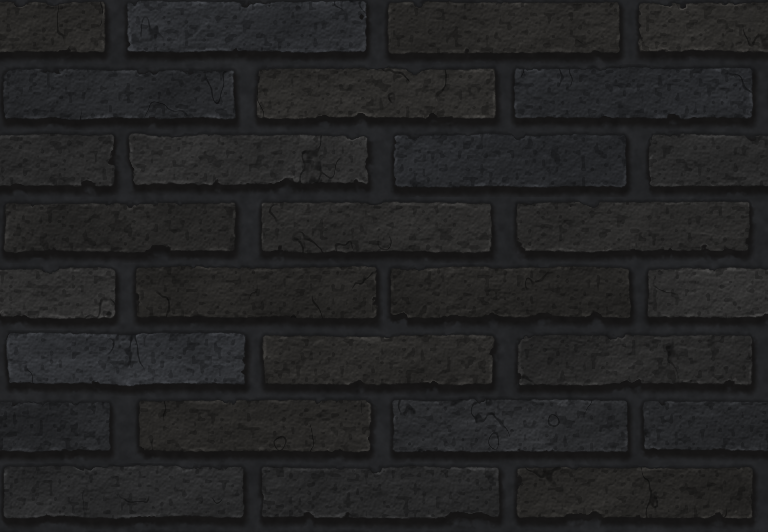
A Shadertoy shader for this texture:

```glsl
// A dark charcoal brick wall: eight courses of three long bricks in running bond.
// Each brick is a rounded box with noise-worn edges, lit from above, and casts
// a soft shadow on the recessed mortar. Lengths are in canvas heights.

const vec2 GRID = vec2(3.0, 8.0);            // bricks across, courses down
const float CENTRE_Y = 0.45;                 // brick centre inside its course
const vec2 JOINT = vec2(0.040, 0.031);       // mortar widths
const vec3 WARM = vec3(0.156, 0.152, 0.146);
const vec3 COOL = vec3(0.163, 0.168, 0.178);
const vec3 MORTAR = vec3(0.138, 0.141, 0.148);
const vec3 SHADOW = vec3(0.078, 0.074, 0.073);

float hash(vec2 p) {
    vec3 q = fract(p.xyx * vec3(0.1031, 0.1030, 0.0973));
    q += dot(q, q.yzx + 33.33);
    return fract((q.x + q.y) * q.z);
}

float noise(vec2 p) {
    vec2 i = floor(p), f = fract(p);
    f = f * f * (3.0 - 2.0 * f);
    float below = mix(hash(i), hash(i + vec2(1.0, 0.0)), f.x);
    float above = mix(hash(i + vec2(0.0, 1.0)), hash(i + vec2(1.0, 1.0)), f.x);
    return mix(below, above, f.y);
}

float fbm(vec2 p) {
    float sum = 0.0, gain = 0.5;
    for (int i = 0; i < 4; i++) {
        sum += gain * noise(p);
        p = mat2(1.6, 1.2, -1.2, 1.6) * p + 7.3;
        gain *= 0.5;
    }
    return sum / 0.9375;
}

// Signed distance to a rounded box whose outline is worn by noise.
float brickDistance(vec2 p, vec2 halfSize, vec2 seed) {
    const float radius = 0.006;
    vec2 q = abs(p) - halfSize + radius;
    float box = length(max(q, 0.0)) + min(max(q.x, q.y), 0.0) - radius;
    float bow = (noise(p * 13.0 + seed) - 0.5) * 0.005;
    float chips = smoothstep(0.60, 0.85, fbm(p * 30.0 + seed)) * 0.011;
    float grit = (fbm(p * 95.0 + seed) - 0.5) * 0.005;
    return box + bow + chips + grit;
}

// Surface height: broad flakes, grain and fine grit.
float relief(vec2 p, vec2 seed) {
    float flakes = smoothstep(0.42, 0.58, fbm(p * vec2(14.0, 24.0) + seed));
    return flakes * 0.28 + fbm(p * 55.0 + seed) * 0.65 + noise(p * 230.0 + seed) * 0.22;
}

// Thin wandering lines where a noise field crosses its middle value.
float cracks(vec2 p, vec2 seed) {
    float ridge = abs(fbm(p * vec2(11.0, 7.0) + seed + 40.0) - 0.5);
    float breaks = smoothstep(0.50, 0.65, noise(p * 15.0 + seed + 9.0));
    return (1.0 - smoothstep(0.003, 0.014, ridge)) * breaks;
}

vec3 brickColour(vec2 p, float d, vec2 id, vec2 seed) {
    vec2 towardLight = vec2(-0.001, 0.0025);
    float slope = relief(p, seed) - relief(p + towardLight, seed);
    float stain = fbm(p * vec2(9.0, 16.0) + seed + 21.0);
    float pits = smoothstep(0.66, 0.82, noise(p * 120.0 + seed));

    vec3 col = mix(WARM, COOL, smoothstep(0.2, 0.8, hash(id + 5.7)));
    col *= mix(0.88, 1.12, hash(id + 2.3)) * mix(0.82, 1.20, stain);
    col *= 1.0 + clamp(slope * 1.1, -0.28, 0.38);
    col *= 1.0 - 0.22 * pits;
    col *= 1.0 - 0.38 * cracks(p, seed) * step(0.45, hash(id + 8.1));

    // Worn rim: a pale broken arris inside a darker outer edge.
    float rim = smoothstep(-0.008, -0.003, d);
    float wear = smoothstep(0.40, 0.70, fbm(p * 42.0 + seed + 3.0));
    col *= 1.0 + rim * (0.38 * wear - 0.06);
    return col * mix(1.0, 0.72, smoothstep(-0.002, 0.001, d));
}

vec3 mortarColour(vec2 p, float d, float shade) {
    float grain = fbm(p * 70.0);
    vec3 col = MORTAR * mix(0.82, 1.16, grain) * mix(0.92, 1.08, fbm(p * 9.0));
    col *= mix(0.74, 1.0, smoothstep(0.0, 0.008, d));
    return mix(col, SHADOW * mix(0.85, 1.15, grain), shade);
}

void mainImage(out vec4 fragColor, in vec2 fragCoord) {
    vec2 uv = fragCoord / iResolution.xy;
    float pixel = 1.0 / iResolution.y;
    vec2 cell = vec2(iResolution.x / iResolution.y, 1.0) / GRID;

    // Courses are counted from the top; alternate ones shift by half a brick.
    vec2 g = vec2(uv.x, 1.0 - uv.y) * GRID + vec2(0.0, 0.044);
    float course = floor(g.y);
    float isEven = 1.0 - mod(course, 2.0);
    g.x += isEven * 0.52 + (hash(vec2(course, 17.0)) - 0.5) * 0.05;
    vec2 id = mod(floor(g), GRID);
    vec2 seed = 60.0 * vec2(hash(id + 0.5), hash(id + 11.5));

    // Local brick coordinates with y up, and slight changes in size and place.
    vec2 p = (fract(g) - vec2(0.5, CENTRE_Y)) * cell * vec2(1.0, -1.0);
    vec2 jitter = vec2(hash(id + 3.1), hash(id + 6.4)) - 0.5;
    p -= jitter * vec2(0.012, 0.003);
    vec2 halfSize = 0.5 * (cell - JOINT) + jitter.yx * vec2(0.010, 0.003);

    float d = brickDistance(p, halfSize, seed);
    float shadowDistance = brickDistance(p + vec2(-0.002, 0.010), halfSize, seed);
    float shade = 0.92 * (1.0 - smoothstep(-0.002, 0.013, shadowDistance));

    vec2 wall = fragCoord * pixel;
    float cover = 1.0 - smoothstep(-pixel, pixel, d);
    vec3 col = mix(mortarColour(wall, d, shade), brickColour(p, d, id, seed), cover);
    fragColor = vec4(col, 1.0);
}
```
